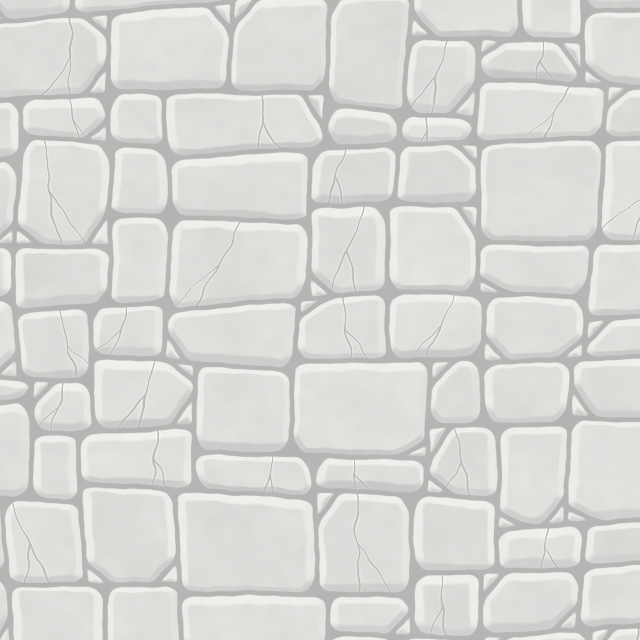
Reproduce this texture procedurally as a three.js fragment shader.

```glsl
// Pale grey dry-stone wall: irregular bevelled blocks, chips, hairline cracks and grey joints.
varying vec2 vUv;

const vec2 BLOCK = vec2(0.155, 0.108); // mean stone size
const float GAP = 0.0037;              // half width of a joint

float hash(vec2 p) {
  return fract(sin(dot(p, vec2(127.1, 311.7))) * 43758.5);
}

// Gradient noise, roughly -0.7 to 0.7
float corner(vec2 cell, vec2 offset, vec2 f) {
  float a = 6.2832 * hash(cell + offset);
  return dot(vec2(cos(a), sin(a)), f - offset);
}

float noise(vec2 p) {
  vec2 i = floor(p), f = fract(p);
  vec2 u = f * f * f * (f * (f * 6.0 - 15.0) + 10.0);
  return mix(mix(corner(i, vec2(0, 0), f), corner(i, vec2(1, 0), f), u.x),
             mix(corner(i, vec2(0, 1), f), corner(i, vec2(1, 1), f), u.x), u.y);
}

float smoothMin(float a, float b, float k) {
  float h = max(k - abs(a - b), 0.0) / k;
  return min(a, b) - h * h * k * 0.25;
}

float least(vec4 v) {
  return min(min(v.x, v.y), min(v.z, v.w));
}

// Signed distances to the slanted joint through one jittered grid vertex:
// x is right of it as an upright joint, y is above it as a level joint
vec2 joint(vec2 id, vec2 p) {
  vec2 jitter = vec2(hash(id + 3.7), hash(id + 19.3)) - 0.5;
  vec2 v = p - (id + 0.68 * jitter) * BLOCK;
  return v - 0.18 * (hash(id + 51.1) - 0.5) * v.yx;
}

// Distances to left, right, bottom and top; joints alternate level and upright
vec4 sides(vec2 cell, vec2 p) {
  vec2 ll = joint(cell, p), lr = joint(cell + vec2(1, 0), p);
  vec2 ul = joint(cell + vec2(0, 1), p), ur = joint(cell + 1.0, p);
  bool even = mod(cell.x + cell.y, 2.0) < 0.5;
  return even ? vec4(ul.x, -lr.x, ll.y, -ur.y) : vec4(ll.x, -ur.x, lr.y, -ul.y);
}

// Thin lines running up a stone, with a side branch in the lower half
float cracks(vec2 cell, vec4 s, vec2 size, vec2 p) {
  if (size.x < 0.09 || hash(cell + 71.0) > 0.38) return 1.0;
  float rise = s.z - 0.5 * size.y;
  float x = s.x - size.x * mix(0.3, 0.7, hash(cell + 72.0));
  x += (hash(cell + 73.0) - 0.5) * rise + 0.009 * noise(p * 28.0);
  float line = abs(x);
  float side = hash(cell + 74.0) - 0.5;
  if (rise < 0.0) line = min(line, abs(x + (sign(side) * 0.4 + side) * rise));
  return line;
}

void main() {
  // Hand-cut wobble of the outlines
  vec2 p = vUv + 0.004 * vec2(noise(vUv * 14.0), noise(vUv * 14.0 + 40.0));
  p += 0.0016 * vec2(noise(vUv * 48.0), noise(vUv * 48.0 + 70.0));

  // Find the stone around this point
  vec2 base = floor(p / BLOCK), cell = base;
  vec4 s = vec4(-1.0);
  for (int j = -1; j <= 1; j++) {
    for (int i = -1; i <= 1; i++) {
      vec2 id = base + vec2(i, j);
      vec4 t = sides(id, p);
      if (least(t) > least(s)) { s = t; cell = id; }
    }
  }
  vec4 middle = sides(cell, (cell + 0.5) * BLOCK);
  vec2 size = middle.xz + middle.yw;

  // Bevel weights and tones of the four sides
  vec4 rnd = vec4(hash(cell + 5.0), hash(cell + 6.0), hash(cell + 7.0), hash(cell + 8.0));
  vec4 bevel = 0.0065 + 0.0075 * rnd + 0.004 * noise(p * 22.0);
  vec4 weight = exp2(-8.0 * (s - GAP) / bevel);
  vec4 tones = vec4(0.925, mix(0.87, 0.93, rnd.x), mix(0.78, 0.82, rnd.y), 0.935);
  float total = dot(weight, vec4(1.0));
  float light = dot(weight, tones);

  // Trim each corner; a deep cut leaves a separate small chip
  float d = smoothMin(smoothMin(s.x, s.y, 0.01), smoothMin(s.z, s.w, 0.01), 0.01);
  for (int k = 0; k < 4; k++) {
    bool right = k == 1 || k == 3, top = k > 1;
    vec2 q = vec2(right ? s.y : s.x, top ? s.w : s.z);
    vec2 seed = cell + 11.0 * float(k + 1);
    float r = hash(seed + 0.3);
    vec2 normal = normalize(vec2(0.5 + r, 1.0));
    bool deep = hash(seed + 0.7) < 0.17 && min(size.x, size.y) > 0.06;
    float cut = dot(q, normal) - (deep ? 0.023 + 0.009 * r : 0.004 + 0.01 * r);
    bool chip = deep && cut < 0.0;
    if (chip) d = smoothMin(smoothMin(q.x, q.y, 0.006), -cut, 0.006);
    else d = smoothMin(d, cut, 0.008);
    float w = exp2(-8.0 * ((chip ? -cut : cut) - GAP) / 0.009);
    total += w;
    light += w * (top != chip ? 0.925 : 0.81);
  }

  // Mottled flat face inside the bevel
  float depth = -log2(max(total, 1e-9)) / 8.0;
  float face = 0.868 + 0.02 * (hash(cell + 31.0) - 0.5);
  face += 0.02 * noise(p * 10.0) + 0.012 * noise(p * vec2(26.0, 34.0));
  float stone = mix(light / total, face, smoothstep(0.78, 1.2, depth));
  stone += 0.012 * noise(p * 40.0 + 9.0);

  // Cracks with a faint pale lip
  float crack = cracks(cell, s, size, p);
  stone += 0.025 * (1.0 - smoothstep(0.002, 0.006, crack));
  stone = mix(0.73, stone, smoothstep(0.0004, 0.002, crack));

  // Stones over the joints
  float mortar = 0.71 + 0.02 * noise(p * 16.0);
  float shade = mix(mortar, stone, smoothstep(GAP - 0.0012, GAP + 0.0014, d));
  gl_FragColor = vec4(shade * vec3(1.002, 1.0, 0.99), 1.0);
}
```
